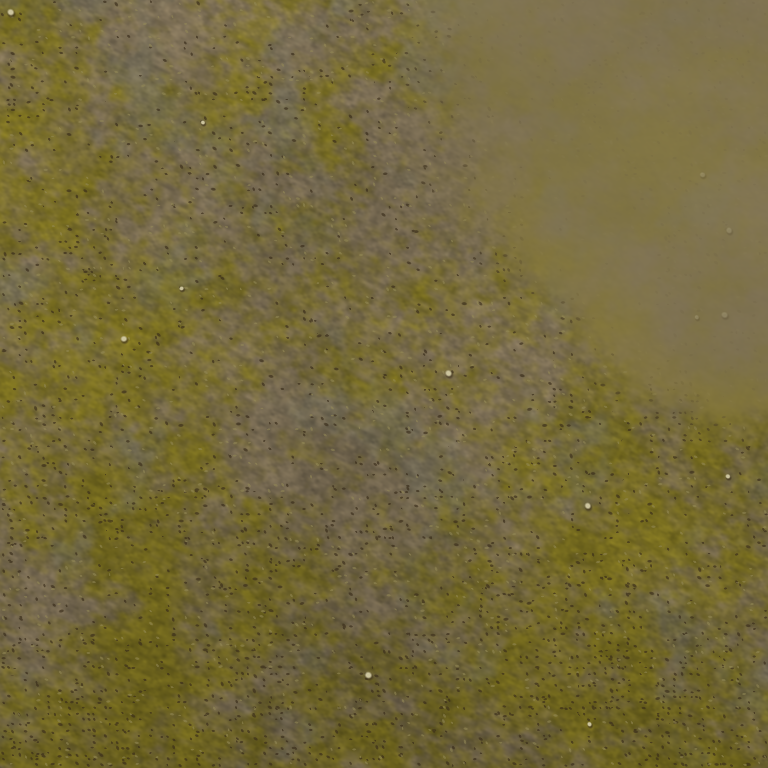
This texture is drawn by a Shadertoy shader. Its source:

```glsl
// Mossy, gritty ground with a soft veil of pale dust drifting over the upper right.

const vec3 MOSS = vec3(0.445, 0.405, 0.115);
const vec3 EARTH = vec3(0.450, 0.400, 0.310);
const vec3 SLATE = vec3(0.420, 0.405, 0.335);
const vec3 DUST = vec3(0.520, 0.470, 0.335);
const vec3 DUST_RIM = vec3(0.530, 0.475, 0.245);
const vec3 DARK_GRIT = vec3(0.220, 0.170, 0.100);
const vec3 PALE_GRIT = vec3(0.580, 0.540, 0.340);
const vec3 PEBBLE = vec3(0.800, 0.770, 0.620);

float hash(vec2 p) {
    vec3 q = fract(vec3(p.xyx) * 0.1031);
    q += dot(q, q.yzx + 33.33);
    return fract((q.x + q.y) * q.z);
}

float noise(vec2 p) {
    vec2 cell = floor(p);
    vec2 f = fract(p);
    f = f * f * (3.0 - 2.0 * f);
    float low = mix(hash(cell), hash(cell + vec2(1, 0)), f.x);
    float high = mix(hash(cell + vec2(0, 1)), hash(cell + vec2(1, 1)), f.x);
    return mix(low, high, f.y);
}

mat2 rotation(float angle) {
    float c = cos(angle), s = sin(angle);
    return mat2(c, s, -s, c);
}

// Layered noise centred on zero
float fbm(vec2 p, int octaves) {
    float sum = 0.0, weight = 0.5;
    for (int i = 0; i < octaves; i++) {
        sum += weight * (noise(p) - 0.5);
        p = rotation(0.6) * p * 2.03 + 17.3;
        weight *= 0.62;
    }
    return sum;
}

// Coverage of scattered oval grains, at most one per grid cell
float grains(vec2 p, float scale, float density, float radius, float stretch, float seed) {
    vec2 q = p * scale;
    vec2 cell = floor(q) + seed;
    vec2 centre = 0.35 + 0.3 * vec2(hash(cell + 3.1), hash(cell + 7.7));
    vec2 d = rotation(0.5 + 1.6 * (hash(cell + 11.9) - 0.5)) * (fract(q) - centre);
    d.y *= stretch;
    float size = radius * mix(0.6, 1.0, hash(cell + 19.3));
    float present = step(hash(cell + 23.5), density);
    return present * (1.0 - smoothstep(0.5 * size, 1.3 * size, length(d)));
}

// Signed distance to the curved dust front, positive inside the dust
float dustFront(vec2 p) {
    float run = 1.0 - p.x;
    float height = 0.44 + 2.53 * run * run;
    return (p.y - height) / sqrt(1.0 + 25.6 * run * run);
}

vec3 ground(vec2 p, float clarity) {
    // Patches of moss, bare earth and bluish slate
    float patches = 1.1 * fbm(p * 5.0 + 4.0, 3) + 0.9 * fbm(p * 24.0, 3);
    float low = 1.0 - smoothstep(0.0, 0.4, p.y);
    vec2 slanted = rotation(0.45) * p;
    float tint = noise(slanted * vec2(85.0, 125.0)) - 0.5;
    float moss = 0.46 + 0.16 * low + 1.15 * patches + 0.38 * tint * clarity;
    vec3 color = mix(EARTH, MOSS, smoothstep(0.0, 1.0, moss));
    float slate = smoothstep(0.05, 0.3, fbm(p * 11.0 + 51.0, 4));
    color = mix(color, SLATE, 0.55 * slate);

    // Broad shading and slanted fine grain
    float shade = 1.03 - 0.10 * low + 0.22 * fbm(p * 4.0 + 29.0, 3);
    float grain = 0.20 * (noise(slanted * vec2(100.0, 165.0) + 9.0) - 0.5)
                + 0.13 * (noise(slanted * vec2(210.0, 290.0)) - 0.5)
                + 0.16 * fbm(p * 40.0 + 63.0, 2);
    color *= shade + grain * clarity;

    // Dark crumbs gather in clumps, mostly towards the bottom
    float clump = smoothstep(-0.1, 0.25, fbm(p * 9.0 + 83.0, 3));
    float crumbs = 0.03 + 0.12 * clump + 0.10 * low;
    float dark = max(grains(p, 95.0, crumbs, 0.34, 1.7, 0.0),
                     grains(p + 0.37, 135.0, crumbs, 0.36, 1.5, 40.0));
    color = mix(color, DARK_GRIT, 0.65 * dark * clarity);
    float pale = grains(p + 0.19, 110.0, 0.09, 0.34, 1.8, 90.0);
    return mix(color, PALE_GRIT, 0.55 * pale * clarity);
}

void mainImage(out vec4 fragColor, in vec2 fragCoord) {
    vec2 p = fragCoord / iResolution.xy;

    // Dust veil with a ragged, diffuse edge
    float front = dustFront(p) + 0.11 * fbm(p * 7.0 + 37.0, 4);
    float dust = smoothstep(-0.08, 0.10, front);
    float clarity = mix(1.0, 0.30, dust);
    vec3 color = ground(p, clarity);

    float billow = 1.0 + 0.10 * fbm(p * vec2(5.0, 8.0) + 71.0, 4);
    color = mix(color, DUST * billow, 0.66 * dust);

    // Yellowish rim along the front, fading out near the top
    float rim = exp(-pow((front - 0.02) / 0.04, 2.0));
    rim *= 1.0 - smoothstep(0.68, 0.86, p.y);
    color = mix(color, DUST_RIM, 0.55 * rim);

    // A few bright pebbles with a dark lower edge
    float shadow = grains(p + vec2(-0.001, 0.002), 28.0, 0.009, 0.16, 1.1, 140.0);
    float pebble = grains(p, 28.0, 0.009, 0.13, 1.1, 140.0);
    color = mix(color, DARK_GRIT, 0.6 * shadow * clarity);
    color = mix(color, PEBBLE, pebble * clarity);

    fragColor = vec4(color, 1.0);
}
```
